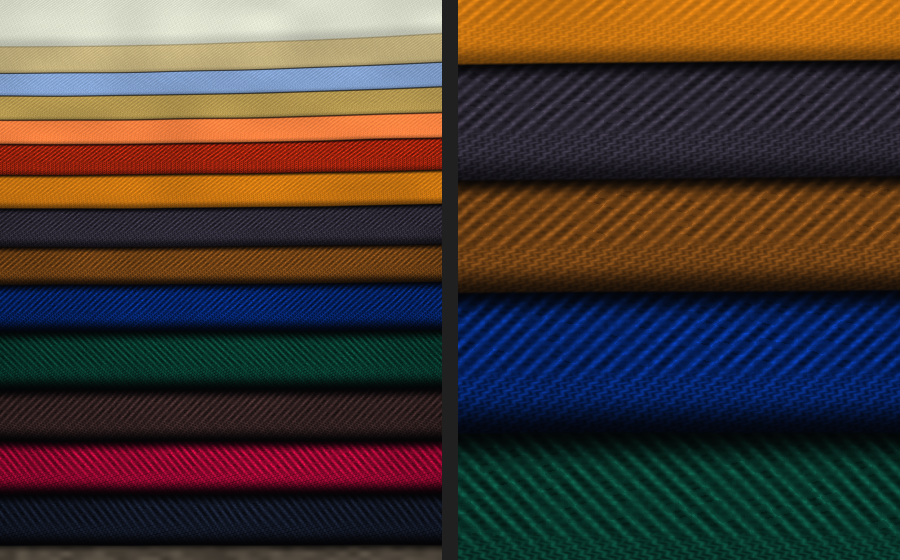
Left, the full canvas; right, a detail of the centre.
Reproduce this texture procedurally as a WebGL 1 fragment shader.

```glsl
precision highp float;
// A stack of fourteen folded twill swatches, pale at the back and dark in front.
// Folds are painted front to back; each has a slightly bowed edge, a rolled
// shaded front, and diagonal ribs that grow coarser towards the viewer.
uniform vec2 u_resolution;

// Cloth colour in rgb, height of the lower edge measured from the top in w.
const vec4 IVORY   = vec4(0.86, 0.87, 0.80, 0.083);
const vec4 SAND    = vec4(0.75, 0.68, 0.48, 0.130);
const vec4 SKY     = vec4(0.51, 0.63, 0.81, 0.171);
const vec4 STRAW   = vec4(0.70, 0.59, 0.31, 0.214);
const vec4 CORAL   = vec4(0.95, 0.50, 0.25, 0.257);
const vec4 RUST    = vec4(0.59, 0.13, 0.05, 0.312);
const vec4 AMBER   = vec4(0.79, 0.46, 0.07, 0.372);
const vec4 SLATE   = vec4(0.17, 0.155, 0.20, 0.441);
const vec4 BROWN   = vec4(0.43, 0.25, 0.08, 0.508);
const vec4 NAVY    = vec4(0.02, 0.13, 0.38, 0.592);
const vec4 GREEN   = vec4(0.03, 0.21, 0.165, 0.697);
const vec4 COCOA   = vec4(0.19, 0.125, 0.125, 0.789);
const vec4 CRIMSON = vec4(0.56, 0.03, 0.18, 0.883);
const vec4 INK     = vec4(0.065, 0.085, 0.135, 0.974);

const vec3 TABLE = vec3(0.30, 0.27, 0.23);
const vec3 GAP = vec3(0.012, 0.012, 0.018);
const float RIB_FAR = 0.0085;   // rib spacing at the back, in canvas widths
const float RIB_NEAR = 0.021;   // rib spacing at the front
const float TILT = 0.034;       // rise of the rearmost edges to the right

float hash(vec2 p) {
  return fract(sin(dot(p, vec2(127.1, 311.7))) * 43758.55);
}

float noise(vec2 p) {
  vec2 i = floor(p), f = fract(p);
  f = f * f * (3.0 - 2.0 * f);
  return mix(mix(hash(i), hash(i + vec2(1.0, 0.0)), f.x),
             mix(hash(i + vec2(0.0, 1.0)), hash(i + 1.0), f.x), f.y);
}

vec4 swatch(int i) {
  if (i < 0) return vec4(IVORY.rgb, -0.06);
  if (i == 0) return IVORY;
  if (i == 1) return SAND;
  if (i == 2) return SKY;
  if (i == 3) return STRAW;
  if (i == 4) return CORAL;
  if (i == 5) return RUST;
  if (i == 6) return AMBER;
  if (i == 7) return SLATE;
  if (i == 8) return BROWN;
  if (i == 9) return NAVY;
  if (i == 10) return GREEN;
  if (i == 11) return COCOA;
  if (i == 12) return CRIMSON;
  return INK;
}

// Fold edge: bowed upwards to the right, flatter near the viewer.
float foldEdge(float level, float x) {
  float wobble = 0.0016 * (noise(vec2(x * 7.0, level * 90.0)) - 0.5);
  return level - TILT * exp(-4.0 * level) * x * x + wobble;
}

// Brightness of the weave around zero: long ribs on top, stitches in front.
float twill(vec2 p, float level, float lean, float front) {
  float spacing = mix(RIB_FAR, RIB_NEAR, level);
  vec2 q = vec2(p.x, p.y * u_resolution.y / u_resolution.x) / spacing;
  float bend = 0.5 * noise(vec2(p.x * 9.0, level * 40.0 + p.y * 6.0));
  float across = q.x + lean * q.y * mix(1.5, 0.7, level) + bend;
  float rib = pow(0.5 + 0.5 * cos(6.2832 * across), 1.6) - 0.4;
  float along = q.y * 2.6 - lean * q.x * 0.7;
  float yarn = 0.5 + 0.5 * cos(6.2832 * along);
  float stitch = cos(6.2832 * (across * 2.0 + 0.25 * sin(6.2832 * along)));
  float wear = 0.55 + 0.9 * hash(vec2(floor(across), floor(along)));
  float top = rib * (0.75 + 0.5 * yarn) * wear * 1.6;
  float face = 0.45 * stitch + 0.35 * (yarn - 0.5) + 0.5 * rib;
  return mix(top, face, front);
}

vec3 cloth(vec2 p, vec3 dye, float v, float level, float lean) {
  float depth = smoothstep(0.1, 0.6, level);
  float luma = dot(dye, vec3(0.3, 0.59, 0.11));
  float contrast = mix(0.62, 0.045, smoothstep(0.0, 0.75, sqrt(luma) - 0.15));
  float front = smoothstep(0.5, 0.68, v);
  vec3 col = dye * (1.0 + contrast * twill(p, level, lean, front));
  // Mottling, grain and a soft fall-off to the sides
  col *= 0.94 + 0.12 * noise(p * vec2(10.0, 24.0));
  col *= 1.0 + 0.35 * contrast * (hash(floor(p * vec2(300.0, 380.0))) - 0.5);
  col *= 1.0 - 0.5 * depth * pow(abs(p.x - 0.55), 2.0);
  // Contact shadow under the fold above, then the rolled front
  float contact = smoothstep(0.0, mix(0.07, 0.22, depth), v);
  float darkest = mix(0.75, 0.08, smoothstep(0.08, 0.13, level));
  float roll = smoothstep(mix(0.84, 0.68, depth), 0.99, v);
  col = mix(GAP, col, mix(darkest, 1.0, contact));
  return mix(col, GAP, roll * mix(0.14, 0.95, depth));
}

void main() {
  vec2 p = gl_FragCoord.xy / u_resolution;
  p.y = 1.0 - p.y;
  float blur = 0.7 / u_resolution.y + 0.0006;

  // Table in front of the stack
  float grain = noise(p * vec2(40.0, 90.0));
  vec3 col = TABLE * (0.8 + 0.4 * grain) * smoothstep(0.965, 0.99, p.y);

  // Folds, each one overlapping the swatch in front of it
  vec4 current = swatch(13);
  for (int k = 0; k < 14; k++) {
    int i = 13 - k;
    vec4 behind = swatch(i - 1);
    float top = foldEdge(behind.w, p.x), bottom = foldEdge(current.w, p.x);
    float v = clamp((p.y - top) / (bottom - top), 0.0, 1.0);
    float lean = (i == 10 || i > 11) ? -1.0 : 1.0;
    vec3 fabric = cloth(p, current.rgb, v, max(behind.w, 0.0), lean);
    col = mix(fabric, col, smoothstep(bottom - blur, bottom + blur, p.y));
    current = behind;
  }
  gl_FragColor = vec4(clamp(col, 0.0, 1.0), 1.0);
}
```
